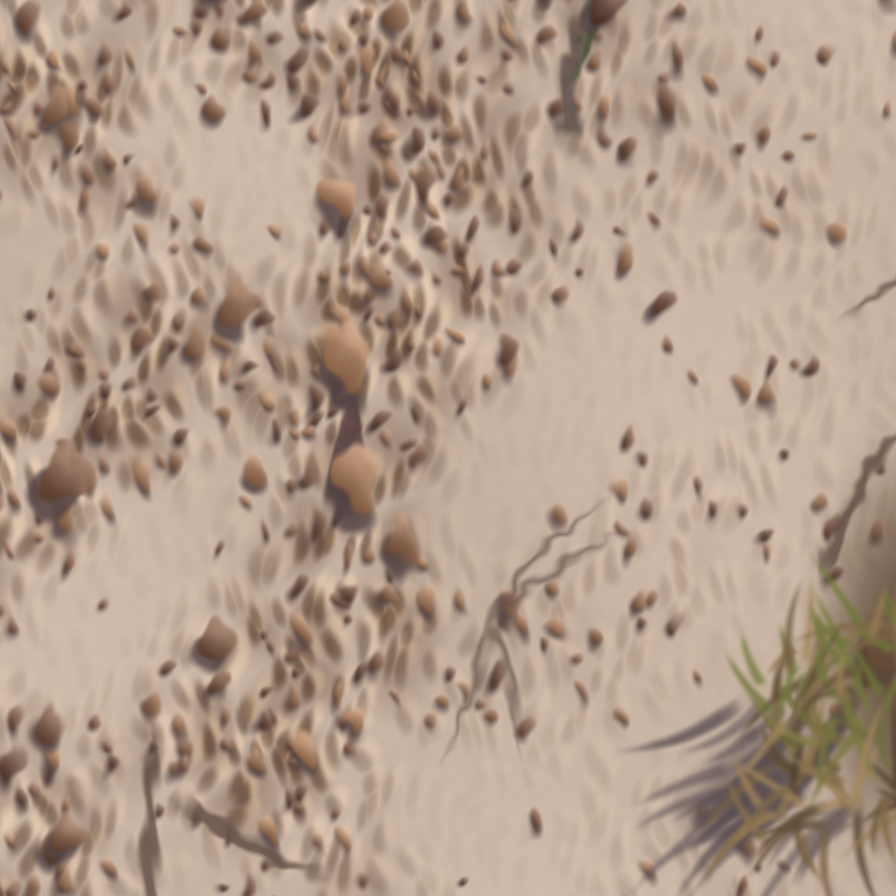
Write a Shadertoy shader that draws this texture.

```glsl
// Sunlit sandy ground with scattered pebbles, dry litter, twigs and a grass tuft.

vec3 hash3(vec2 p) {
    vec3 q = fract(p.xyx * vec3(0.1031, 0.1030, 0.0973));
    q += dot(q, q.yxz + 33.33);
    return fract((q.xxy + q.yzz) * q.zyx);
}

// Cellular noise: distance to the nearest scattered point
float cells(vec2 p) {
    float nearest = 2.0;
    for (int y = -1; y <= 1; y++)
    for (int x = -1; x <= 1; x++) {
        vec2 id = floor(p) + vec2(x, y);
        nearest = min(nearest, length(id + hash3(id).xy - p));
    }
    return nearest;
}

// How thickly debris covers the sand, 0 to 1
float litter(vec2 p) {
    float patches = 0.5 + 0.3 * sin(p.x * 17.0 + 2.0 * sin(p.y * 7.0) + 1.0)
                        + 0.27 * sin(p.y * 15.0 - p.x * 6.0 + 0.6);
    float clearing = smoothstep(0.42, 0.62, p.x - 0.25 * max(p.y - 0.55, 0.0));
    float column = exp(-pow((p.x - 0.41 - 0.03 * sin(p.y * 9.0)) / 0.07, 2.0));
    column *= smoothstep(0.2, 0.35, p.y);
    float top = exp(-40.0 * dot(p - vec2(0.57, 0.94), p - vec2(0.57, 0.94)));
    return clamp(patches * mix(1.0, 0.35, clearing) + 0.5 * column + 0.6 * top, 0.06, 1.0);
}

// One layer of pebbles, lit from the upper right
vec3 pebbles(vec3 color, vec2 p, float scale, float amount, float seed) {
    vec2 q = (p + 0.0035 * sin(p.yx * 95.0 + 3.0 * sin(p * 41.0))) * scale;
    float soft = 0.0048 * scale;
    for (int y = -1; y <= 1; y++)
    for (int x = -1; x <= 1; x++) {
        vec2 id = floor(q) + vec2(x, y);
        vec3 place = hash3(id + seed), look = hash3(id + seed + 71.0);
        vec2 center = id + 0.2 + 0.6 * place.xy;
        if (place.z > amount * litter(center / scale)) continue;
        float radius = mix(0.16, 0.34, look.x * look.x);
        vec2 d = (q - center) * vec2(1.2, mix(0.6, 1.1, look.z)) + 1e-5;
        d.x += (look.y - 0.5) * 0.8 * d.y;
        float angle = atan(d.y, d.x);
        float rim = radius * (1.0 + 0.15 * sin(3.0 * angle + 6.0 * look.y));
        float shadow = 1.0 - smoothstep(-1.5 * soft, 1.5 * soft, length(d + radius * vec2(0.4, 0.65)) - radius);
        float body = 1.0 - smoothstep(-soft, soft, length(d) - rim);
        float light = dot(d, vec2(0.5, 0.85)) / radius;
        vec3 stone = mix(vec3(0.42, 0.31, 0.26), vec3(0.70, 0.53, 0.40), look.y);
        stone += 0.16 * light;
        color = mix(color, vec3(0.31, 0.25, 0.26), 0.8 * shadow);
        color = mix(color, stone, 0.85 * body);
    }
    return color;
}

// Coverage of a soft, tapering, bowed stroke from a to b
float stroke(vec2 p, vec2 a, vec2 b, float width, float bend) {
    vec2 d = b - a;
    float t = clamp(dot(p - a, d) / dot(d, d), 0.0, 1.0);
    vec2 onCurve = a + d * t + vec2(-d.y, d.x) * bend * t * (1.0 - t);
    float w = width * (1.0 - 0.7 * t);
    float ends = smoothstep(-0.05, 0.15, t) * smoothstep(1.1, 0.7, t);
    return ends * (1.0 - smoothstep(w - 0.005, w + 0.005, length(p - onCurve)));
}

// Forked twigs and dark sticks, roughened by a small wobble
vec3 twigs(vec3 color, vec2 p) {
    p += 0.004 * sin(p.yx * 70.0 + 2.0 * sin(p * 110.0));
    vec3 bark = vec3(0.38, 0.30, 0.27);
    vec2 fork = vec2(0.547, 0.31);
    for (int i = 0; i < 4; i++) {
        float k = float(i);
        float angle = (i < 2 ? 0.82 - 0.25 * k : -3.0 + 0.55 * k);
        vec2 tip = fork + (0.19 - 0.01 * k) * vec2(cos(angle), sin(angle));
        color = mix(color, bark, 0.65 * stroke(p, fork, tip, 0.005, 0.15));
    }
    color = mix(color, bark, 0.8 * stroke(p, vec2(0.92, 0.35), vec2(1.03, 0.55), 0.010, 0.3));
    color = mix(color, bark, 0.7 * stroke(p, vec2(1.03, 0.72), vec2(0.94, 0.64), 0.007, 0.1));
    color = mix(color, bark, 0.8 * stroke(p, vec2(0.17, -0.03), vec2(0.175, 0.20), 0.011, 0.1));
    color = mix(color, bark, 0.8 * stroke(p, vec2(0.20, 0.11), vec2(0.37, 0.02), 0.013, -0.2));
    color = mix(color, vec3(0.36, 0.27, 0.27), 0.9 * stroke(p, vec2(0.385, 0.42), vec2(0.40, 0.60), 0.021, 0.1));
    color = mix(color, vec3(0.40, 0.34, 0.32), 0.9 * stroke(p, vec2(0.635, 0.84), vec2(0.645, 0.99), 0.013, 0.1));
    return mix(color, vec3(0.29, 0.33, 0.24), 0.9 * stroke(p, vec2(0.68, 1.06), vec2(0.635, 0.90), 0.012, 0.1));
}

// Grass tuft at the lower right, its shadow falling to the lower left
vec3 grass(vec3 color, vec2 p) {
    if (p.x < 0.6 || p.y > 0.62) return color;
    vec2 s = p - vec2(0.84, 0.13);
    float pool = length(vec2(s.x * 0.8 + s.y * 0.6, (s.y * 0.8 - s.x * 0.6) * 2.0));
    color = mix(color, vec3(0.38, 0.32, 0.32), 0.6 * (1.0 - smoothstep(0.03, 0.13, pool)));
    for (int i = 0; i < 40; i++) {
        vec3 h = hash3(vec2(i, 17));
        vec2 root = vec2(0.81, 0.07) + h.xy * vec2(0.15, 0.18);
        vec2 tip = root - mix(0.05, 0.16, h.z) * vec2(0.85, 0.3 + 0.8 * h.x);
        color = mix(color, vec3(0.35, 0.30, 0.32), 0.55 * stroke(p, root, tip, 0.008, h.y - 0.5));
    }
    float core = length((p - vec2(1.01, 0.27)) * vec2(1.0, 0.45));
    color = mix(color, vec3(0.35, 0.27, 0.20), 0.8 * (1.0 - smoothstep(0.02, 0.13, core)));
    for (int i = 0; i < 100; i++) {
        vec3 h = hash3(vec2(i, 53)), k = hash3(vec2(i, 91));
        vec2 root = vec2(0.85 + 0.18 * h.x, 0.05 + 0.22 * h.y + 0.05 * h.x);
        float angle = (k.x < 0.35 ? -2.1 : 1.8) + 1.9 * (h.z - 0.5);
        vec2 tip = root + mix(0.04, 0.13, k.y) * vec2(cos(angle), sin(angle));
        vec3 blade = mix(vec3(0.30, 0.23, 0.17), vec3(0.66, 0.55, 0.37), k.z);
        blade = mix(blade, vec3(0.43, 0.47, 0.22), step(0.45, h.z) * smoothstep(0.1, 0.24, root.y));
        color = mix(color, blade, 0.75 * stroke(p, root, tip, 0.006, k.x - 0.5));
    }
    return color;
}

void mainImage(out vec4 fragColor, in vec2 fragCoord) {
    vec2 p = fragCoord / iResolution.y;
    float cover = litter(p);

    // Sand with broad mottling
    float broad = sin(p.x * 8.0 + 3.0 * p.y) * sin(p.y * 6.0 - 2.0 * p.x);
    vec3 color = vec3(0.79, 0.71, 0.645) + 0.02 * broad + 0.015 * (cells(p * 60.0) - 0.5);
    vec2 warped = p + 0.008 * sin(p.yx * 38.0 + 2.0 * sin(p * 23.0));
    float blotch = 1.0 - smoothstep(0.15, 0.7, cells(warped * vec2(15.0, 11.0)));
    color -= vec3(0.13, 0.14, 0.14) * blotch * smoothstep(0.15, 0.8, cover);

    // Soft upright flecks, each shaded on the left and lit on the right
    vec2 grain = warped * vec2(42.0, 19.0) + vec2(0.3 * warped.y, 0.0);
    float shade = 1.0 - smoothstep(0.12, 0.5, cells(grain));
    float glow = 1.0 - smoothstep(0.12, 0.5, cells(grain - vec2(0.45, 0.25)));
    color += cover * (vec3(0.10, 0.08, 0.05) * glow - vec3(0.24, 0.25, 0.25) * shade);

    // Debris from fine to coarse, then plants
    color = pebbles(color, p, 38.0, 0.45, 5.0);
    color = pebbles(color, p, 22.0, 0.50, 29.0);
    color = twigs(color, p);
    color = pebbles(color, p, 9.5, 0.40, 47.0);
    color = grass(color, p);
    fragColor = vec4(color, 1.0);
}
```
